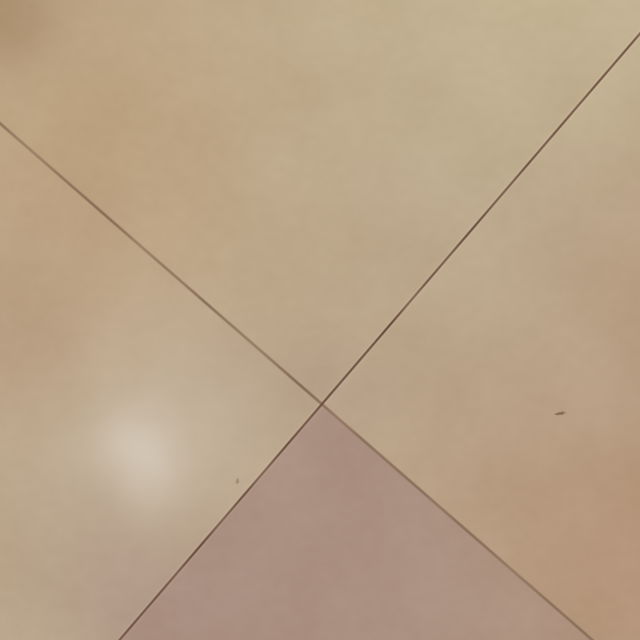
This texture is drawn by a WebGL 1 fragment shader. Its source:

```glsl
precision highp float;
uniform vec2 u_resolution;

// Tile layout, in canvas units
const vec2 CROSSING = vec2(0.503, 0.3685);
const vec2 FALLING_DIR = vec2(0.7537, -0.6572);
const vec2 RISING_DIR = vec2(0.6513, 0.7588);
const float TILE_SIZE = 0.95;
const float FALLING_WIDTH = 0.0042;
const float RISING_WIDTH = 0.0036;

// Colours
const vec3 SAND = vec3(0.740, 0.665, 0.560);
const vec3 KHAKI = vec3(0.765, 0.705, 0.575);
const vec3 OCHRE = vec3(0.740, 0.635, 0.500);
const vec3 CLAY = vec3(0.700, 0.575, 0.470);
const vec3 MAUVE = vec3(0.660, 0.555, 0.500);
const vec3 UMBER = vec3(0.640, 0.530, 0.400);
const vec3 SHEEN = vec3(0.830, 0.785, 0.720);
const vec3 FALLING_GROUT = vec3(0.490, 0.385, 0.300);
const vec3 RISING_GROUT = vec3(0.400, 0.285, 0.230);
const vec3 SCUFF = vec3(0.510, 0.395, 0.310);

// Surface variation
const float CLOUD_SCALE = 5.0;
const float CLOUD_STRENGTH = 0.040;
const float GRAIN_SCALE = 55.0;
const float GRAIN_STRENGTH = 0.014;

vec2 gradientAt(vec2 cell) {
  float h = fract(sin(dot(cell, vec2(127.1, 311.7))) * 43758.5);
  return vec2(cos(6.2832 * h), sin(6.2832 * h));
}

float gradientNoise(vec2 p) {
  vec2 i = floor(p), f = p - i;
  vec2 w = f * f * f * (f * (f * 6.0 - 15.0) + 10.0);
  vec2 e = vec2(1.0, 0.0);
  float low = mix(dot(gradientAt(i), f), dot(gradientAt(i + e.xy), f - e.xy), w.x);
  float high = mix(dot(gradientAt(i + e.yx), f - e.yx), dot(gradientAt(i + 1.0), f - 1.0), w.x);
  return mix(low, high, w.y);
}

float fbm(vec2 p) {
  float sum = 0.0, amplitude = 0.6;
  for (int octave = 0; octave < 4; octave++) {
    sum += amplitude * gradientNoise(p);
    p = mat2(1.6, 1.2, -1.2, 1.6) * p + 7.3;
    amplitude *= 0.5;
  }
  return sum;
}

// Soft elliptical patch
float patchMask(vec2 p, vec2 centre, vec2 radius) {
  vec2 q = (p - centre) / radius;
  return exp(-dot(q, q));
}

float seam(float d, float width, float blur) {
  return 1.0 - smoothstep(0.5 * width - blur, 0.5 * width + blur, d);
}

float scuff(vec2 p, vec2 centre, vec2 halfSize, float tilt) {
  vec2 q = p - centre;
  q.y -= tilt * q.x;
  float ragged = 0.5 * gradientNoise(p * 260.0);
  return 1.0 - smoothstep(0.5, 1.3, length(q / halfSize) + ragged);
}

void main() {
  vec2 uv = gl_FragCoord.xy / u_resolution;
  float pixel = 1.0 / min(u_resolution.x, u_resolution.y);
  float blur = max(0.0012, 0.8 * pixel);

  // Signed distances across the two seam families, then tile index
  vec2 rel = uv - CROSSING;
  vec2 across = vec2(dot(rel, vec2(-FALLING_DIR.y, FALLING_DIR.x)),
                     dot(rel, vec2(RISING_DIR.y, -RISING_DIR.x)));
  vec2 tile = floor(across / TILE_SIZE);
  vec2 seamDist = abs(fract(across / TILE_SIZE + 0.5) - 0.5) * TILE_SIZE;

  // Broad tints, warped so their borders drift like cloudy stone
  vec2 stone = uv + tile * 13.7;
  vec2 p = uv + 0.10 * vec2(fbm(stone * 3.0), fbm(stone * 3.0 + 41.0));
  vec3 color = mix(SAND, KHAKI, 0.9 * patchMask(p, vec2(0.85, 1.08), vec2(0.5, 0.33)));
  color = mix(color, OCHRE, 0.85 * patchMask(p, vec2(0.12, 0.78), vec2(0.33, 0.36)));
  color = mix(color, UMBER, 0.7 * patchMask(p, vec2(0.0, 1.0), vec2(0.12, 0.09)));
  color = mix(color, CLAY, 0.95 * patchMask(p, vec2(1.02, 0.10), vec2(0.42, 0.34)));
  color = mix(color, CLAY, 0.45 * patchMask(p, vec2(1.05, 0.62), vec2(0.15, 0.22)));
  color = mix(color, CLAY, 0.40 * patchMask(p, vec2(0.0, 0.50), vec2(0.25, 0.20)));
  color = mix(color, MAUVE, 0.70 * patchMask(p, vec2(0.24, 0.06), vec2(0.18, 0.17)));
  color = mix(color, MAUVE, 0.30 * patchMask(p, vec2(0.48, 0.40), vec2(0.16, 0.09)));

  // The lower tile is rosier than its neighbours
  float lowerTile = smoothstep(blur, -blur, across.x) * smoothstep(-blur, blur, across.y);
  color = mix(color, MAUVE, lowerTile * (0.90 - 0.35 * smoothstep(0.55, 0.95, uv.x)));

  // Mottling and fine grain
  float cloud = fbm(stone * CLOUD_SCALE);
  float grain = fbm(stone * GRAIN_SCALE * vec2(0.8, 1.0));
  color += CLOUD_STRENGTH * cloud * vec3(0.8, 1.0, 1.1) + GRAIN_STRENGTH * grain;

  // Reflected light, weaker beyond the left tile
  float glow = 0.30 * patchMask(p, vec2(0.24, 0.33), vec2(0.19, 0.17))
             + 0.60 * patchMask(p, vec2(0.228, 0.318), vec2(0.075, 0.080));
  color = mix(color, SHEEN, glow * (1.0 - 0.7 * lowerTile));

  // Small surface marks
  color = mix(color, SCUFF, 0.85 * scuff(uv, vec2(0.875, 0.354), vec2(0.009, 0.0028), 0.15));
  color = mix(color, SCUFF, 0.45 * scuff(uv, vec2(0.371, 0.248), vec2(0.003, 0.004), 0.0));

  // Seams with a faint pale lip and uneven wear
  float wear = 0.80 + 0.35 * gradientNoise(uv * 14.0);
  color += 0.02 * (1.0 - smoothstep(0.002, 0.007, seamDist.y));
  color = mix(color, FALLING_GROUT, 0.85 * wear * seam(seamDist.x, FALLING_WIDTH, blur * 1.4));
  color = mix(color, RISING_GROUT, wear * seam(seamDist.y, RISING_WIDTH, blur));

  gl_FragColor = vec4(clamp(color, 0.0, 1.0), 1.0);
}
```
